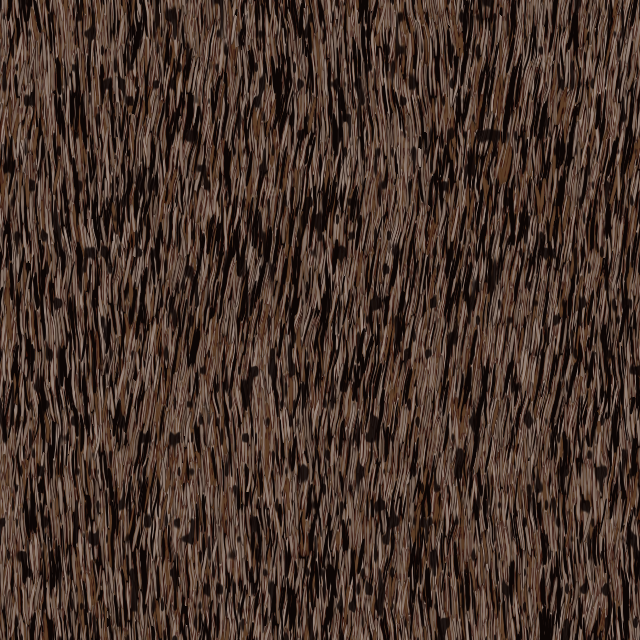
Write a Shadertoy shader that draws this texture.

```glsl
// Shaggy bark-like fibre: many layers of thin, nearly vertical strands.
// Each layer is a sheared grid with one tapered strand per cell; grey-brown
// strands carry rusty rims, and black strands open deep gaps between them.

float hash(vec2 p) {
    return fract(sin(dot(p, vec2(127.1, 311.7))) * 43758.5453);
}

float noise(vec2 p) {
    vec2 i = floor(p), f = fract(p);
    f = f * f * (3.0 - 2.0 * f);
    return mix(mix(hash(i), hash(i + vec2(1, 0)), f.x),
               mix(hash(i + vec2(0, 1)), hash(i + vec2(1, 1)), f.x), f.y);
}

// Antialiased coverage of a band with the given half width
float band(float dist, float halfWidth, float pixel) {
    return clamp(0.5 + (halfWidth - dist) / pixel, 0.0, 1.0);
}

void mainImage(out vec4 fragColor, in vec2 fragCoord) {
    vec2 uv = fragCoord / iResolution.y;
    float pixel = 1.0 / iResolution.y;

    vec3 black = vec3(0.045, 0.018, 0.016);
    vec3 rust = vec3(0.22, 0.07, 0.035);
    vec3 brown = vec3(0.34, 0.21, 0.11);
    vec3 umber = vec3(0.37, 0.29, 0.24);
    vec3 ash = vec3(0.61, 0.54, 0.50);

    // Fine streaks shared by all strands, and a gentle sideways wobble
    float grain = noise(uv * vec2(400.0, 70.0));
    float fleck = noise(uv * vec2(230.0, 110.0) + 31.0);
    vec2 bent = uv;
    bent.x += 0.007 * (noise(uv * vec2(17.0, 15.0)) - 0.5);
    bent.x += 0.0022 * (noise(uv * vec2(60.0, 45.0) + 9.0) - 0.5);

    // Dark undergrowth
    vec3 col = mix(black, rust, smoothstep(0.55, 0.8, fleck));

    for (int i = 0; i < 24; i++) {
        float layer = float(i);
        float leanPick = hash(vec2(layer, 4.7));
        float lean = mix(-0.11, 0.2, leanPick);
        vec2 cellSize = vec2(0.0115, mix(0.045, 0.115, hash(vec2(layer, 8.3))));

        // Cell of this layer, with every column shifted on its own
        vec2 q = vec2(bent.x - lean * bent.y, bent.y) / cellSize;
        q.x += 7.31 * layer;
        float column = floor(q.x);
        q.y += 9.0 * hash(vec2(column, layer + 0.5));
        vec2 id = vec2(column, floor(q.y)) + 19.7 * layer;
        vec2 local = fract(q) - 0.5;

        // Strands of similar lean gather in tufts
        vec2 centre = uv - vec2(local.x + lean * local.y, local.y) * cellSize;
        float tuft = noise(centre * vec2(9.0, 6.0) + 3.0);
        float mismatch = 2.2 * (tuft - leanPick);
        if (hash(id + 1.3) > 0.95 * exp(-mismatch * mismatch)) continue;

        // Black gaps are wider and cluster in shaded patches
        float shade = noise(centre * vec2(14.0, 8.0) + 50.0);
        bool gap = hash(id + 2.9) < 0.16 + 0.28 * shade;
        float size = hash(id + 5.1);
        float halfWidth = gap ? mix(0.0012, 0.0034, size * size)
                              : mix(0.0010, 0.0024, size);
        float along = abs(2.0 * local.y);
        halfWidth *= sqrt(max(1.0 - pow(along, 3.0), 0.0));
        halfWidth *= 0.8 + 0.4 * fleck;
        float offset = 0.5 * (hash(id + 6.7) - 0.5);
        float dist = abs(local.x - offset) * cellSize.x;

        // Rusty rim first, then the strand body
        float body = band(dist, halfWidth, pixel);
        float ends = 1.0 - smoothstep(0.9, 1.0, along);
        if (gap) {
            col = mix(col, black, body * ends);
        } else {
            float rim = band(dist, halfWidth + 0.0008, pixel) * ends;
            vec3 rimColor = mix(rust, brown, smoothstep(0.4, 0.65, fleck));
            rimColor = mix(rimColor, black, 0.6 * step(0.65, hash(id + 7.9)));
            col = mix(col, rimColor, rim);

            float tone = 0.65 * hash(id + 3.7) + 0.45 * grain;
            vec3 fibre = mix(umber, ash, tone);
            fibre = mix(fibre, brown, 0.8 * step(0.88, hash(id + 8.8)));
            fibre *= 1.0 - 0.25 * smoothstep(0.6, 1.0, along);
            col = mix(col, fibre, body * ends);
        }
    }

    // Scattered dark pits that break the strands
    float pit = noise(uv * vec2(150.0, 38.0) + 77.0);
    col = mix(col, black, 0.85 * smoothstep(0.74, 0.86, pit));

    fragColor = vec4(col, 1.0);
}
```
